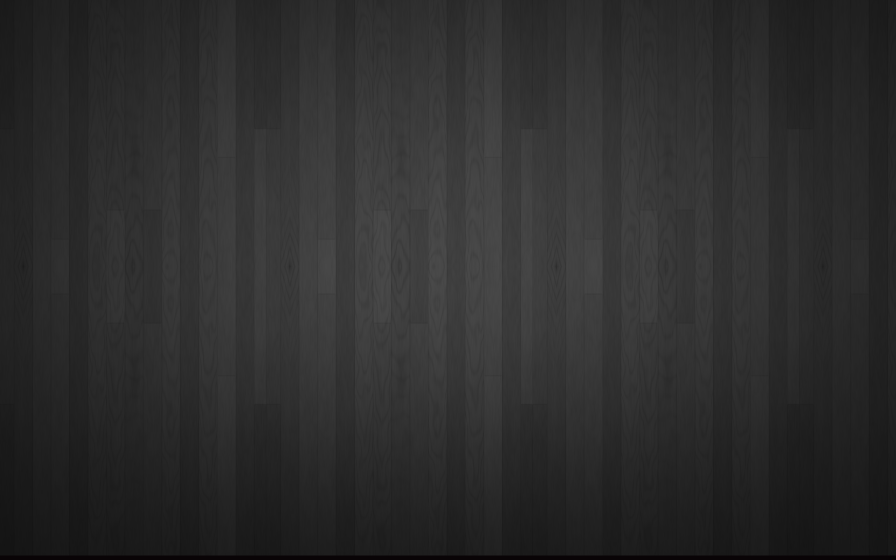
A WebGL 2 fragment shader for this texture:

```glsl
#version 300 es
precision highp float;
// Dark wooden floor of narrow upright boards under a soft central glow.
// A tile of fifteen boards repeats sideways and mirrors about a level line;
// stretched noise and thin contour lines make the grain.

uniform vec2 u_resolution;
out vec4 outColor;

const float ASPECT = 1.6;
const float MIRROR_Y = 0.524;
const float TILE_WIDTH = 0.476;
const float TILE_START = 0.4542;
const float NO_JOINT = 9.0;

// Brightness of each board inside and beyond its end joints.
const float INNER_TONE[15] = float[15](1.0, 0.93, 0.92, 1.0, 1.06,
    0.90, 1.02, 1.05, 0.97, 0.92, 1.03, 0.91, 1.03, 1.04, 0.91);
const float OUTER_TONE[15] = float[15](0.87, 0.87, 0.92, 1.0, 1.01,
    0.90, 1.02, 1.0, 0.96, 0.99, 1.03, 0.91, 1.03, 1.07, 0.91);

float hash(vec2 p) {
    vec3 q = fract(p.xyx * 0.1031);
    q += dot(q, q.yzx + 33.33);
    return fract((q.x + q.y) * q.z);
}

float noise(vec2 p) {
    vec2 cell = floor(p);
    vec2 f = fract(p);
    f = f * f * (3.0 - 2.0 * f);
    float low = mix(hash(cell), hash(cell + vec2(1, 0)), f.x);
    float high = mix(hash(cell + vec2(0, 1)), hash(cell + vec2(1, 1)), f.x);
    return mix(low, high, f.y);
}

// Board number plus position across it; the first two boards are narrower.
float boardCoord(float x) {
    float regular = 2.0 + (x - 0.0469) / 0.0330;
    float second = 1.0 + (x - 0.0208) / 0.0261;
    return min(x / 0.0208, min(second, regular));
}

// Distance of the end joints from the mirror line.
float jointHeight(int board) {
    if (board < 2) return 0.246;
    if (board == 4) return 0.049;
    if (board == 7 || board == 9) return 0.101;
    if (board == 13) return 0.195;
    return NO_JOINT;
}

// Thin contour lines of a field, one for each whole step.
float contours(float field) {
    float wave = 0.5 + 0.5 * cos(6.2832 * field);
    return wave * wave * wave;
}

// Soft mottling and fine streaks running along the boards.
float streaks(vec2 p, float seed) {
    float broad = noise(vec2(p.x * 90.0 + seed, p.y * 16.0));
    float fine = noise(vec2(p.x * 480.0, p.y * 70.0 + seed));
    return 0.045 * (broad - 0.5) + 0.055 * (fine - 0.5);
}

// Knots and arches; across runs from -1 to 1 over one board.
float figure(int board, float across, float height, float seed) {
    float wobble = noise(vec2(across * 1.7 + seed, height * 28.0)) - 0.5;
    if (board == 2) {
        float diamond = abs(across) + height / 0.06 + 0.2 * wobble;
        float core = 1.0 - smoothstep(0.1, 0.45, diamond);
        float line = contours(diamond * 2.0);
        return -0.14 * line * exp(-0.6 * diamond) - 0.10 * core;
    }
    if (board == 8) {
        float oval = length(vec2(across, height / 0.055)) + 0.6 * wobble;
        float lens = length(vec2(across * 1.3, (height - 0.2) / 0.06));
        float shade = 1.0 - smoothstep(0.2, 1.0, lens);
        float line = contours(oval * 1.4);
        return -0.12 * line * exp(-0.25 * oval) - 0.05 * shade;
    }
    float arch = height * 18.0 + 1.4 * across * across + 1.2 * wobble + seed;
    bool figured = board == 6 || board == 7 || board == 10 || board == 12;
    float strength = figured ? 0.075 : 0.02;
    return -strength * contours(arch);
}

// Broad light, falling off faster below than above.
float glow(vec2 uv) {
    vec2 d = uv - vec2(0.5, 0.54);
    float fall = d.y > 0.0 ? 2.74 : 5.0;
    return 0.068 + 0.203 * exp(-0.87 * 4.0 * d.x * d.x - fall * d.y * d.y);
}

void main() {
    vec2 uv = gl_FragCoord.xy / u_resolution;
    float pixel = 1.0 / u_resolution.y;

    // Position inside the repeated, mirrored tile.
    float x = mod(uv.x * ASPECT - TILE_START, TILE_WIDTH);
    float height = abs(uv.y - MIRROR_Y);
    float coord = boardCoord(x);
    int board = clamp(int(floor(coord)), 0, 14);
    float across = 2.0 * (coord - float(board)) - 1.0;
    float seed = float(board) * 7.3;

    // Board tone, joints and seams.
    float joint = jointHeight(board);
    float beyond = smoothstep(-pixel, pixel, height - joint);
    float tone = mix(INNER_TONE[board], OUTER_TONE[board], beyond);
    float sideGap = (1.0 - abs(across)) * 0.0165;
    float seam = 1.0 - smoothstep(0.0, 0.0005 + pixel, sideGap);
    float endSeam = 1.0 - smoothstep(0.0, 0.0005 + pixel, abs(height - joint));
    tone *= 1.0 - 0.07 * max(seam, endSeam);

    // Grain, light and the dark strip along the bottom.
    tone += streaks(vec2(x, height), seed);
    tone += figure(board, across, height, seed);
    vec3 color = vec3(glow(uv) * tone);
    float floorEdge = smoothstep(0.008 - pixel, 0.008 + pixel, uv.y);
    outColor = vec4(mix(vec3(0.035, 0.015, 0.025), color, floorEdge), 1.0);
}
```
